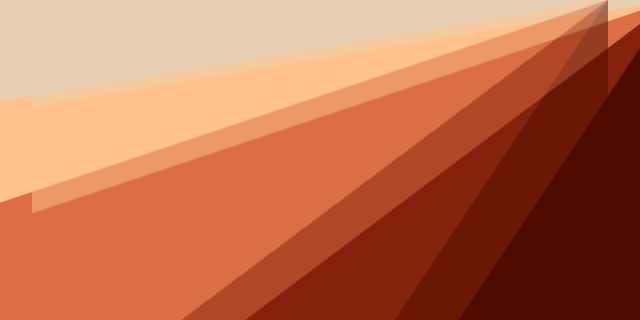
A WebGL 2 fragment shader for this background:

```glsl
#version 300 es
precision highp float;
// Two overlapping, half-blended fans of warm flat wedges meeting at the upper right.

uniform vec2 u_resolution;
out vec4 fragColor;

const vec3 CREAM  = vec3(0.906, 0.812, 0.702);
const vec3 PEACH  = vec3(1.000, 0.761, 0.549);
const vec3 ORANGE = vec3(0.859, 0.431, 0.259);
const vec3 RUST   = vec3(0.518, 0.133, 0.047);
const vec3 MAROON = vec3(0.310, 0.045, 0.000);

const float SHIFT = 0.05; // sideways offset of each fan, as a share of the width

// Antialiased step: 0 below zero, 1 above, softened over one pixel.
float cover(float d, float pixel) {
    return clamp(d / pixel + 0.5, 0.0, 1.0);
}

// Coverage of the area below a ray that leaves the apex with the given slope.
float belowRay(vec2 fromApex, float slope, vec2 pixel) {
    float d = fromApex.y - slope * fromApex.x;
    return cover(d, length(vec2(slope * pixel.x, pixel.y)));
}

// Five wedges; fromApex grows to the left and downwards.
vec3 fan(vec2 uv, vec2 apex, vec2 pixel) {
    vec2 fromApex = apex - uv;
    vec3 color = CREAM;
    color = mix(color, PEACH,  belowRay(fromApex, 1.0 / 3.0, pixel));
    color = mix(color, ORANGE, belowRay(fromApex, 2.0 / 3.0, pixel));
    color = mix(color, RUST,   belowRay(fromApex, 1.5, pixel));
    color = mix(color, MAROON, belowRay(fromApex, 3.0, pixel));
    return color;
}

void main() {
    vec2 pixel = 1.0 / u_resolution;
    vec2 uv = gl_FragCoord.xy * pixel;

    vec3 leftFan  = fan(uv, vec2(1.0 - SHIFT, 1.0), pixel);
    vec3 rightFan = fan(uv, vec2(1.0 + SHIFT, 1.0), pixel);

    // Left fan alone, then both in equal parts, then right fan alone.
    float rightShare = 0.5 * cover(uv.x - SHIFT, pixel.x)
                     + 0.5 * cover(uv.x - (1.0 - SHIFT), pixel.x);
    fragColor = vec4(mix(leftFan, rightFan, rightShare), 1.0);
}
```
